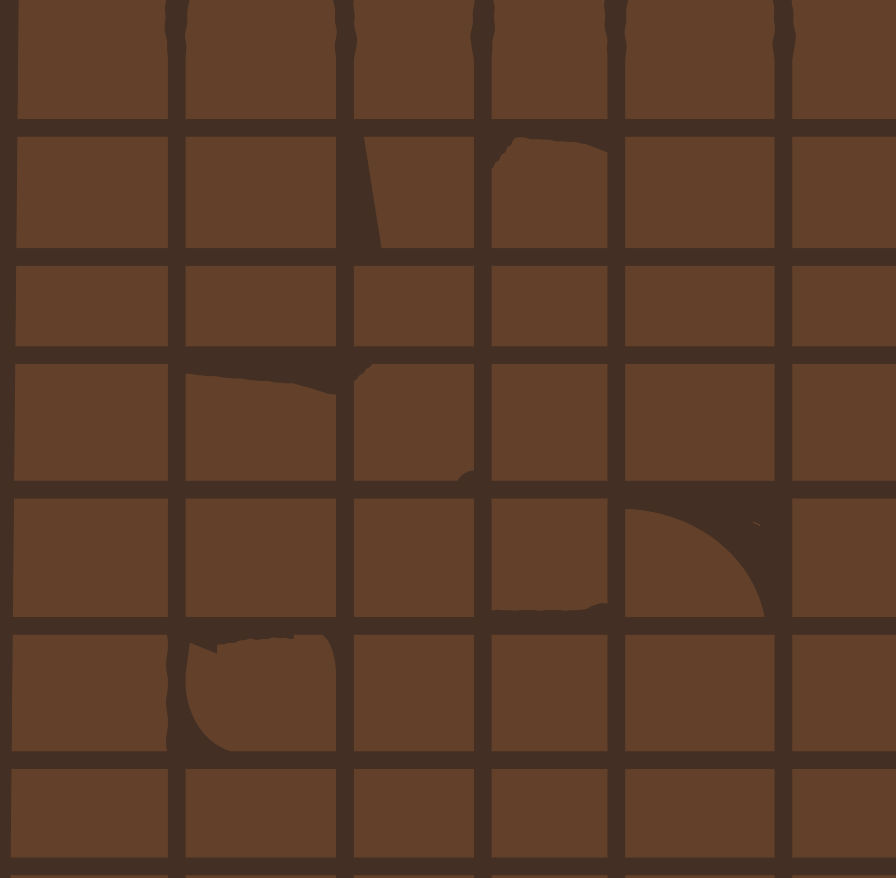
This pattern is drawn by a WebGL 2 fragment shader. Its source:

```glsl
#version 300 es
precision highp float;
// Uneven grid of brown tiles with dark joints, a few tiles chipped and worn.

#define SPAN vec2(7.68, 7.54)
#define JOINT_HALF 0.076
#define FRAY 0.013
#define ROUGHNESS 0.006
#define TILE_COLOR vec3(0.388, 0.251, 0.161)
#define JOINT_COLOR vec3(0.263, 0.184, 0.137)

uniform vec2 u_resolution;
out vec4 fragColor;

// Joint centres, x from the left and y from the top
const float COLUMNS[5] = float[](1.515, 2.957, 4.138, 5.283, 6.715);
const float ROWS[7] = float[](1.098, 2.207, 3.05, 4.205, 5.375, 6.528, 7.44);

// Layered sines for chipped edges
float rough(vec2 p) {
  return ROUGHNESS * (sin(p.x * 27.0 + p.y * 19.0) + 0.6 * sin(p.x * 61.0 - p.y * 47.0));
}

// Straight cut from a to b, clockwise around the tile; positive where worn
float cut(vec2 p, vec2 a, vec2 b) {
  return dot(p - a, normalize(vec2(b.y - a.y, a.x - b.x)));
}

// Elliptic corner facing dir; positive outside the arc
float roundCorner(vec2 p, vec2 center, vec2 radii, vec2 dir) {
  vec2 q = max((p - center) * dir, 0.0) / radii;
  return (length(q) - 1.0) * min(radii.x, radii.y);
}

float segment(vec2 p, vec2 a, vec2 b) {
  vec2 ab = b - a;
  return length(p - a - ab * clamp(dot(p - a, ab) / dot(ab, ab), 0.0, 1.0));
}

// Damage of single tiles, chosen by row * 10 + column
float wear(vec2 p, int cell) {
  float r = rough(p);
  float d = -1.0;
  if (cell == 12) {          // slanted left side
    d = cut(p, vec2(3.27, 2.13), vec2(3.12, 1.18));
  } else if (cell == 13) {   // broken top
    d = cut(p, vec2(4.21, 1.45), vec2(4.43, 1.18)) + 2.0 * r;
    d = max(d, cut(p, vec2(4.66, 1.20), vec2(5.0, 1.23)) + 0.5 * r);
    d = max(d, cut(p, vec2(5.0, 1.23), vec2(5.21, 1.31)));
  } else if (cell == 31) {   // sagging top
    float t = (p.x - 1.59) / 1.29;
    d = 3.21 + 0.12 * t + 0.06 * smoothstep(0.7, 1.0, t) - p.y + 0.4 * r;
  } else if (cell == 32) {   // two nicked corners
    d = cut(p, vec2(3.03, 3.28), vec2(3.18, 3.13)) + r;
    d = max(d, 0.17 - length(p - vec2(4.07, 4.21)));
  } else if (cell == 43) {   // worn foot
    d = p.y - 5.24 + 0.06 * smoothstep(4.98, 5.15, p.x) + 0.5 * r;
  } else if (cell == 44) {   // quarter arc and a stray fleck
    d = roundCorner(p, vec2(5.32, 5.48), vec2(1.25, 1.11), vec2(1.0, -1.0));
    d = min(d, segment(p, vec2(6.46, 4.485), vec2(6.51, 4.51)) - 0.006);
  } else if (cell == 50) {   // rippled right side
    d = p.x - 1.432 + 0.009 * sin(p.y * 19.0);
  } else if (cell == 51) {   // rounded and ragged all around
    float ragged = 5.475 + 0.075 * exp(-5.0 * max(p.x - 1.86, 0.0)) + r;
    float slope = mix(5.52, 5.61, (p.x - 1.63) / 0.22);
    float top = p.x < 1.86 ? slope : (p.x < 2.52 ? ragged : 5.45);
    d = max(top - p.y, cut(p, vec2(1.59, 5.8), vec2(1.63, 5.5)));
    d = max(d, roundCorner(p, vec2(2.1, 5.85), vec2(0.51, 0.62), vec2(-1.0, 1.0)));
    d = max(d, roundCorner(p, vec2(2.72, 5.8), vec2(0.16, 0.36), vec2(1.0, -1.0)));
  }
  return d;
}

void main() {
  vec2 uv = gl_FragCoord.xy / u_resolution;
  vec2 p = vec2(uv.x, 1.0 - uv.y) * SPAN;
  float pixel = SPAN.y / u_resolution.y;

  // Leaning joint at the left border
  float d = 0.16 - 0.0093 * p.y - p.x;
  int cell = 0;

  // Vertical joints, frayed near the top
  float topFade = 1.0 - smoothstep(0.38, 0.53, p.y);
  for (int i = 0; i < 5; i++) {
    float off = p.x - COLUMNS[i];
    float phase = float(i) * 2.3 + (off > 0.0 ? 1.7 : 0.0);
    float fray = topFade * FRAY * (1.0 + sin(p.y * 9.0 + phase) + 0.4 * sin(p.y * 31.0 + phase));
    d = max(d, JOINT_HALF + fray - abs(off));
    cell += off > 0.0 ? 1 : 0;
  }

  // Horizontal joints
  for (int i = 0; i < 7; i++) {
    float off = p.y - ROWS[i];
    d = max(d, JOINT_HALF - abs(off));
    cell += off > 0.0 ? 10 : 0;
  }

  d = max(d, wear(p, cell));
  float joint = smoothstep(-0.6 * pixel, 0.6 * pixel, d);
  fragColor = vec4(mix(TILE_COLOR, JOINT_COLOR, joint), 1.0);
}
```
